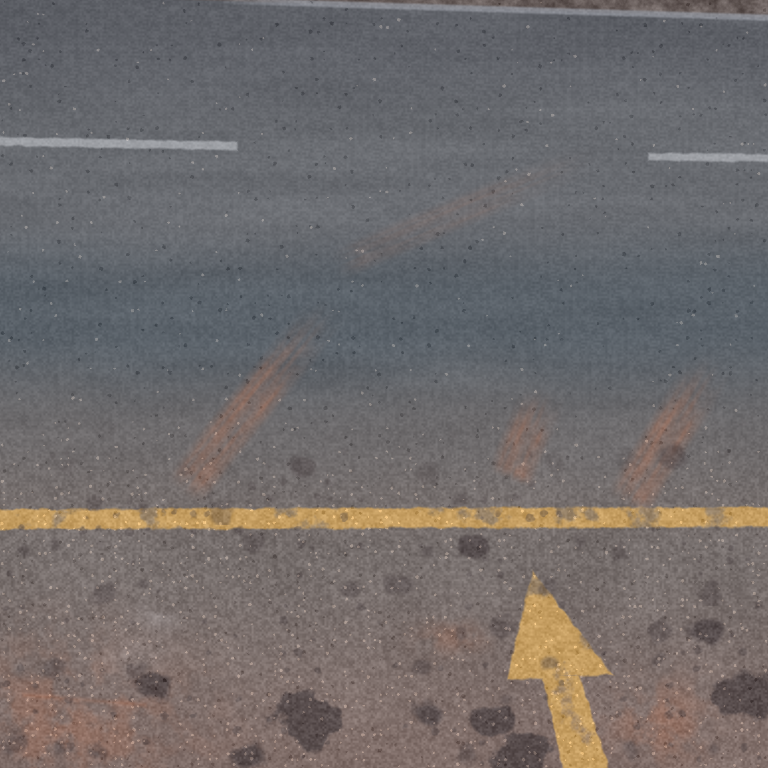
Give the GLSL for this texture, as a WebGL 2 fragment shader.

```glsl
#version 300 es
precision highp float;
// Worn asphalt road with lane dashes, a yellow edge line, a painted arrow and oil stains.
uniform vec2 u_resolution;
out vec4 fragColor;

const vec3 PAINT_YELLOW = vec3(0.79, 0.63, 0.38);
const vec3 PAINT_WHITE = vec3(0.64, 0.65, 0.67);
const vec3 CLAY = vec3(0.63, 0.44, 0.36);
const vec3 OIL = vec3(0.29, 0.255, 0.26);

float hash(vec2 p) {
  return fract(sin(dot(p, vec2(127.1, 311.7))) * 43758.5453);
}

float noise(vec2 p) {
  vec2 i = floor(p), f = fract(p);
  f = f * f * (3.0 - 2.0 * f);
  return mix(mix(hash(i), hash(i + vec2(1, 0)), f.x),
             mix(hash(i + vec2(0, 1)), hash(i + vec2(1, 1)), f.x), f.y);
}

float fbm(vec2 p) {
  float sum = 0.0, amp = 0.5;
  for (int i = 0; i < 5; i++) {
    sum += amp * noise(p);
    p = mat2(1.6, 1.2, -1.2, 1.6) * p + 7.3;
    amp *= 0.5;
  }
  return sum;
}

float fill(float d, float blur) { return 1.0 - smoothstep(-blur, blur, d); }

// Signed distance to a flat-ended bar from a to b.
float barDist(vec2 p, vec2 a, vec2 b, float halfWidth) {
  vec2 dir = normalize(b - a), q = p - 0.5 * (a + b);
  vec2 d = abs(vec2(dot(q, dir), dot(q, vec2(-dir.y, dir.x))));
  d -= vec2(0.5 * length(b - a), halfWidth);
  return max(d.x, d.y);
}

// Signed side of the line a-b; negative on its right.
float edge(vec2 p, vec2 a, vec2 b) {
  vec2 d = normalize(b - a);
  return dot(p - a, vec2(-d.y, d.x));
}

float arrowDist(vec2 p) {
  vec2 tip = vec2(0.694, 0.256), left = vec2(0.660, 0.115), right = vec2(0.797, 0.122);
  float head = max(max(edge(p, left, tip), edge(p, tip, right)), edge(p, right, left));
  float stem = max(edge(p, vec2(0.732, 0.0), vec2(0.707, 0.118)),
                   edge(p, vec2(0.755, 0.118), vec2(0.793, 0.0)));
  return min(head, max(stem, p.y - 0.122));
}

// Streaky rubbed band, fading toward its ends and sides.
float scuff(vec2 p, vec2 a, vec2 b, float width) {
  vec2 dir = normalize(b - a), q = p - a;
  float along = dot(q, dir) / length(b - a);
  float across = dot(q, vec2(-dir.y, dir.x)) / width;
  float ends = smoothstep(-0.06, 0.08, along) * (1.0 - smoothstep(0.45, 1.05, along));
  float streak = noise(vec2(across * 6.0, along * 4.0)) * 0.7 + 0.5 * fbm(p * 70.0);
  return ends * (1.0 - smoothstep(0.4, 1.15, abs(across))) * streak;
}

float patchAt(vec2 p, vec2 center, vec2 size) {
  vec2 q = (p - center) / size;
  return exp(-dot(q, q)) * smoothstep(0.3, 0.65, fbm(p * 38.0));
}

vec3 asphalt(vec2 p) {
  float y = p.y + 0.04 * (fbm(p * 5.0) - 0.5);
  vec3 c = mix(vec3(0.505, 0.435, 0.415), vec3(0.468, 0.438, 0.43), smoothstep(0.0, 0.3, y));
  c = mix(c, vec3(0.43, 0.42, 0.425), smoothstep(0.32, 0.45, y));
  c = mix(c, vec3(0.35, 0.38, 0.41), smoothstep(0.43, 0.57, y));
  c = mix(c, vec3(0.41, 0.42, 0.44), smoothstep(0.61, 0.72, y));
  c = mix(c, vec3(0.37, 0.38, 0.405), smoothstep(0.81, 0.95, y));
  c += 0.07 * (fbm(p * vec2(5.0, 42.0)) - 0.48) * smoothstep(0.3, 0.5, p.y);
  return c + 0.07 * (fbm(p * 13.0) - 0.48) * (1.0 - smoothstep(0.25, 0.5, p.y));
}

// Random small spots, at most one per grid cell.
float speckles(vec2 p, float cells, float chance, float seed) {
  vec2 id = floor(p * cells), f = fract(p * cells);
  vec2 center = 0.3 + 0.4 * vec2(hash(id + seed), hash(id + seed + 17.0));
  float radius = 0.1 + 0.18 * hash(id + seed + 31.0);
  float d = length(f - center) - radius + 0.2 * (noise(p * cells * 5.0) - 0.5);
  return step(hash(id + seed + 53.0), chance) * fill(d, 0.09);
}

void main() {
  vec2 p = gl_FragCoord.xy / u_resolution;
  float px = 1.0 / u_resolution.y;
  float soft = px + 0.0008;
  float rough = fbm(p * 85.0) - 0.48;
  float near = 1.0 - smoothstep(0.28, 0.5, p.y);
  vec3 c = asphalt(p);

  // Clay dragged by tyres, dusty patches and a scratch
  float clay = 0.75 * scuff(p, vec2(0.245, 0.37), vec2(0.43, 0.60), 0.029);
  clay += 0.65 * scuff(p, vec2(0.665, 0.38), vec2(0.71, 0.49), 0.03);
  clay += 0.75 * scuff(p, vec2(0.82, 0.35), vec2(0.93, 0.53), 0.031);
  clay += 0.25 * scuff(p, vec2(0.45, 0.66), vec2(0.78, 0.80), 0.022);
  clay += 0.5 * patchAt(p, vec2(0.08, 0.05), vec2(0.16, 0.1));
  clay += 0.6 * patchAt(p, vec2(0.86, 0.06), vec2(0.06, 0.05));
  clay += 0.4 * patchAt(p, vec2(0.59, 0.17), vec2(0.04, 0.02));
  clay += 0.4 * fill(barDist(p, vec2(0.03, 0.095), vec2(0.19, 0.082), 0.002), 0.004);
  c = mix(c, CLAY, clamp(clay, 0.0, 0.8));
  float dust = patchAt(p, vec2(0.21, 0.205), vec2(0.03, 0.025))
             + 0.7 * patchAt(p, vec2(0.175, 0.14), vec2(0.035, 0.025))
             + 0.4 * patchAt(p, vec2(0.96, 0.285), vec2(0.05, 0.02));
  c = mix(c, vec3(0.63, 0.60, 0.60), 0.6 * clamp(dust, 0.0, 1.0));

  // Painted markings with worn rims
  float dash = min(barDist(p, vec2(-0.1, 0.818), vec2(0.309, 0.810), 0.0055),
                   barDist(p, vec2(0.844, 0.796), vec2(1.1, 0.793), 0.005));
  c = mix(c, PAINT_WHITE, 0.9 * fill(dash + 0.004 * rough, soft));
  float yellow = min(barDist(p, vec2(-0.1, 0.3235), vec2(1.1, 0.327), 0.0130), arrowDist(p));
  float wear = smoothstep(0.57, 0.72, fbm(p * 30.0 + 4.0));
  c = mix(c, PAINT_YELLOW + 0.1 * rough, fill(yellow + 0.006 * rough, soft) * (0.95 - 0.55 * wear));

  // Oil stains: xy is the center, z the radius
  vec3 stains[12] = vec3[12](vec3(0.612, 0.290, 0.018), vec3(0.918, 0.178, 0.017),
    vec3(0.97, 0.09, 0.033), vec3(0.397, 0.06, 0.036), vec3(0.557, 0.073, 0.016),
    vec3(0.64, 0.06, 0.024), vec3(0.672, 0.015, 0.034), vec3(0.523, 0.236, 0.012),
    vec3(0.393, 0.39, 0.013), vec3(0.325, 0.02, 0.017), vec3(0.20, 0.104, 0.018),
    vec3(0.88, 0.405, 0.015));
  float oil = 0.0;
  for (int i = 0; i < 12; i++) {
    vec3 s = stains[i];
    float d = length((p - s.xy) * vec2(0.85, 1.1)) - s.z + 1.7 * s.z * (fbm(p * 32.0) - 0.48);
    oil = max(oil, fill(d, 0.005) * (s.z > 0.0155 ? 0.75 : 0.45));
  }
  oil = max(oil, 0.4 * near * speckles(p, 19.0, 0.28, 3.0));
  oil = max(oil, 0.4 * near * speckles(p, 50.0, 0.13, 9.0));
  c = mix(c, OIL, oil);

  // Curb and verge along the top
  float curb = p.y - (1.008 - 0.031 * p.x);
  c = mix(c, vec3(0.40, 0.36, 0.35) + 0.3 * rough, fill(-curb, soft));
  c = mix(c, vec3(0.56, 0.57, 0.60), 0.85 * fill(abs(curb) - 0.004, soft) * smoothstep(0.25, 0.4, p.x));

  // Stone grain, pale chips and dark pits
  float grain = noise(p * 380.0) + 0.6 * noise(p * 190.0 + 9.0) - 0.8;
  c += grain * mix(0.055, 0.10, near);
  c += vec3(0.16, 0.14, 0.12) * speckles(p, 130.0, 0.03 + 0.12 * near, 21.0);
  c -= 0.09 * speckles(p, 110.0, 0.09, 41.0);
  fragColor = vec4(clamp(c, 0.0, 1.0), 1.0);
}
```
